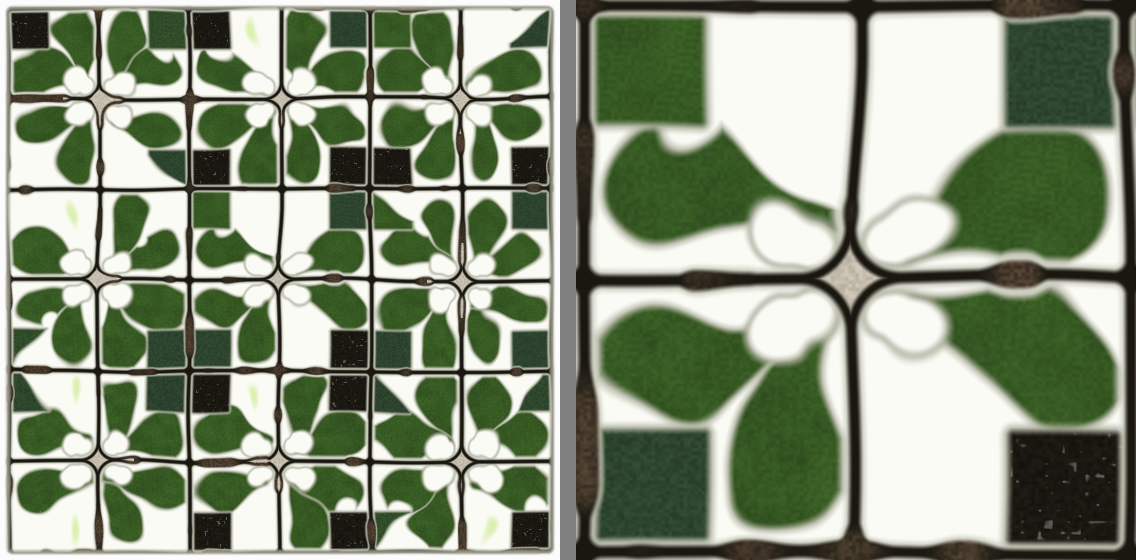
Left: the whole. Right: its middle third, enlarged.
Reproduce this pattern procedurally as a WebGL 1 fragment shader.

```glsl
precision highp float;
// Worn ceramic tiles: three by three four-part leaf flowers with square corner insets.
uniform vec2 u_resolution;

#define FLOWERS 3.0
#define MARGIN 0.0135
#define GROUT 0.015
#define SOFT 0.018
#define RIM 0.026
#define WARP 0.17
#define WHITE vec3(0.985, 0.985, 0.965)
#define LEAF vec3(0.21, 0.345, 0.135)
#define TEAL vec3(0.17, 0.255, 0.185)
#define EDGE vec3(0.70, 0.71, 0.64)
#define DARK vec3(0.10, 0.09, 0.065)

float hash(vec2 p) {
  return fract(sin(dot(p, vec2(127.1, 311.7))) * 43758.5);
}

float noise(vec2 p) {
  vec2 i = floor(p), f = fract(p);
  f = f * f * (3.0 - 2.0 * f);
  return mix(mix(hash(i), hash(i + vec2(1.0, 0.0)), f.x),
             mix(hash(i + vec2(0.0, 1.0)), hash(i + 1.0), f.x), f.y);
}

vec2 noise2(vec2 p) {
  return vec2(noise(p), noise(p + 37.2)) - 0.5;
}

float roundBox(vec2 p, float halfSize, float radius) {
  vec2 d = abs(p) - halfSize + radius;
  return length(max(d, 0.0)) + min(max(d.x, d.y), 0.0) - radius;
}

// Capsule whose radius swells from ra at a to rb at b
float taper(vec2 p, vec2 a, vec2 b, float ra, float rb) {
  vec2 ab = b - a;
  float h = clamp(dot(p - a, ab) / dot(ab, ab), 0.0, 1.0);
  return length(p - a - ab * h) - mix(ra, rb, smoothstep(0.0, 1.0, h));
}

// Fill a shape and surround it with a pale glaze rim
vec3 glaze(vec3 under, vec3 fill, float d, float soft) {
  vec3 col = mix(under, EDGE, 1.0 - smoothstep(0.0, RIM + soft, d));
  return mix(col, fill, 1.0 - smoothstep(-soft, soft, d));
}

void main() {
  vec2 uv = gl_FragCoord.xy / u_resolution;
  float tiles = 2.0 * FLOWERS;
  vec2 g = (uv - MARGIN) / (1.0 - 2.0 * MARGIN) * tiles;
  float outside = roundBox(g - FLOWERS, FLOWERS, 0.06);
  g += 0.05 * noise2(g * 1.3);
  vec2 id = clamp(floor(g), 0.0, tiles - 1.0);
  vec2 q = abs(mod(g, 2.0) - 1.0); // distance from the flower centre
  float soft = max(SOFT, tiles / min(u_resolution.x, u_resolution.y));

  // Random traits of this tile
  float kind = hash(id + 3.1);
  float lean = hash(id + 11.7);
  float size = hash(id + 23.9);
  float bare = step(0.74, hash(id + 41.3));
  float cut = step(0.68, hash(id + 57.7));

  // Tile outline, wide round corner at the flower centre
  float corner = max(q.x, q.y) < 0.5 ? 0.18 : 0.05;
  float chip = smoothstep(0.62, 0.95, noise(g * vec2(5.0, 4.0) + 8.0));
  float tile = roundBox(q - 0.5, 0.5 - GROUT, corner) + 0.03 * chip;
  float inner = tile + 0.045;

  // Mottled glaze
  float grain = noise(g * 75.0);
  float cloud = noise(g * 9.0);
  vec3 green = LEAF * (0.84 + 0.18 * grain + 0.16 * cloud);
  vec3 teal = mix(TEAL, LEAF, 0.5 * lean) * (0.85 + 0.3 * grain);
  float speck = smoothstep(0.82, 1.0, noise(g * 48.0 + 5.0));
  vec3 black = DARK * (0.75 + 0.5 * grain) + 0.28 * speck;

  // Leaves: one lying and one upright, with irregular edges
  vec2 w = q + WARP * noise2(g * 3.1 + 19.0);
  float lying = taper(w, vec2(0.16, 0.18), vec2(0.68, 0.29 + 0.06 * lean),
                      0.05, 0.22 + 0.05 * size);
  float upright = taper(w, vec2(0.18, 0.20), vec2(0.23 + 0.10 * lean, 0.72),
                        0.05, 0.19 + 0.06 * size);
  vec2 biteAt = vec2(0.42 + 0.5 * size, 0.56);
  float bite = 0.15 * step(0.66, lean) - length(w - biteAt);
  lying = max(max(lying, bite), inner);
  upright = max(upright, inner) + bare;

  vec3 col = WHITE;
  float smear = length((w - vec2(0.27, 0.74)) * vec2(2.4, 1.0));
  smear = bare * step(0.4, size) * (1.0 - smoothstep(0.04, 0.2, smear));
  col = mix(col, vec3(0.83, 0.93, 0.63), 0.8 * smear);
  col = glaze(col, green, upright, soft);
  col = glaze(col, green, lying, soft);

  // Corner inset: black, teal, green or absent, sometimes cut obliquely
  float inset = roundBox(q - 0.755, 0.20, 0.015);
  float slant = dot(w - 0.74, normalize(vec2(-0.8, 1.0 - 0.5 * size)));
  bool isBlack = kind < 0.27;
  if (!isBlack) inset = max(inset, mix(-1.0, slant, cut));
  inset += step(0.80, kind);
  vec3 insetColor = isBlack ? black : (kind < 0.70 ? teal : green);
  col = glaze(col, insetColor, max(inset, tile + 0.02), soft);

  // White bud near the flower centre
  vec2 b = q + 0.06 * noise2(g * 5.0);
  float bud = taper(b, vec2(0.16, 0.14), vec2(0.23 + 0.06 * lean, 0.18),
                    0.085, 0.10 + 0.045 * size);
  col = glaze(col, WHITE, bud, soft);

  // Shaded tile edge, dark grout with brown wear and pale centre star
  col = mix(col, EDGE, 0.65 * smoothstep(-0.04, -0.005, tile));
  vec3 grout = mix(DARK, vec3(0.36, 0.29, 0.22), chip * (0.4 + 0.6 * grain));
  float star = smoothstep(0.018, 0.04, tile) * step(length(q), 0.4);
  grout = mix(grout, vec3(0.79, 0.76, 0.70) * (0.9 + 0.15 * grain), star);
  col = mix(col, grout, smoothstep(-soft, 0.4 * soft, tile));

  // Faded outer border
  col = mix(col, EDGE, 0.7 * smoothstep(-0.05, -0.01, outside));
  col = mix(col, vec3(0.99), smoothstep(-0.01, 0.04, outside));
  gl_FragColor = vec4(col, 1.0);
}
```
